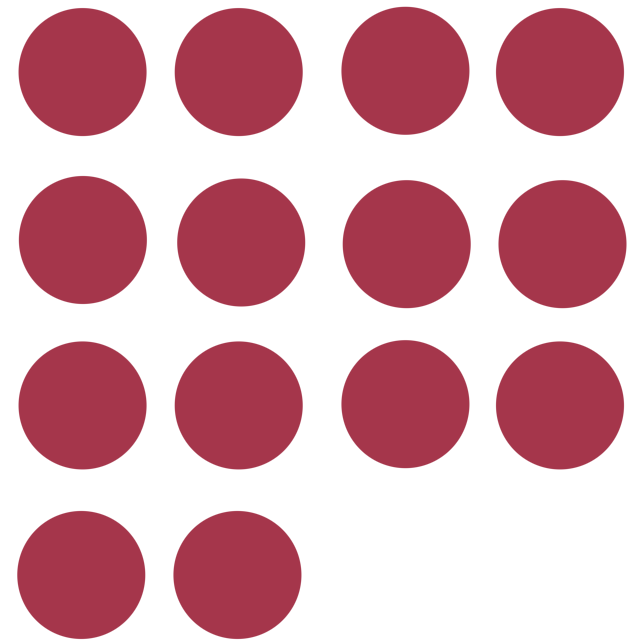
A WebGL 2 fragment shader for this pattern:

```glsl
#version 300 es
precision highp float;
// Four by four grid of crimson discs on white, slightly uneven, with the last two places empty.

uniform vec2 u_resolution;
out vec4 fragColor;

const vec3 PAPER = vec3(1.0);
const vec3 CRIMSON = vec3(0.647, 0.212, 0.294);
const float RADIUS = 0.1;
const int GRID = 4;
const int DISC_COUNT = 14;

// Disc centres: columns left to right, rows top to bottom.
const vec4 COLUMN_X = vec4(0.129, 0.373, 0.6335, 0.875);
const vec4 ROW_Y = vec4(0.8874, 0.625, 0.3665, 0.1016);

// Small misalignments of the hand-placed discs.
const int LOOSE_ROW = 1;
const vec4 LOOSE_SHIFT_X = vec4(0.0005, 0.0039, 0.002, 0.0039);
const vec4 LOOSE_DROP_Y = vec4(0.0, 0.0039, 0.0065, 0.0065);
const int LIFTED_COLUMN = 2;
const float LIFT = 0.002;
const float LAST_ROW_SHIFT = -0.002;

vec2 discCentre(int column, int row) {
    vec2 centre = vec2(COLUMN_X[column], ROW_Y[row]);
    if (row == LOOSE_ROW) {
        centre += vec2(LOOSE_SHIFT_X[column], -LOOSE_DROP_Y[column]);
    } else if (column == LIFTED_COLUMN) {
        centre.y += LIFT;
    }
    if (row == GRID - 1) centre.x += LAST_ROW_SHIFT;
    return centre;
}

void main() {
    vec2 point = gl_FragCoord.xy / u_resolution;
    float pixel = 1.0 / min(u_resolution.x, u_resolution.y);

    // Distance to the nearest disc edge.
    float edge = 1.0;
    for (int i = 0; i < DISC_COUNT; i++) {
        vec2 centre = discCentre(i % GRID, i / GRID);
        edge = min(edge, distance(point, centre) - RADIUS);
    }

    // Smooth edge about one pixel wide.
    float ink = 1.0 - smoothstep(-0.75 * pixel, 0.75 * pixel, edge);
    fragColor = vec4(mix(PAPER, CRIMSON, ink), 1.0);
}
```
